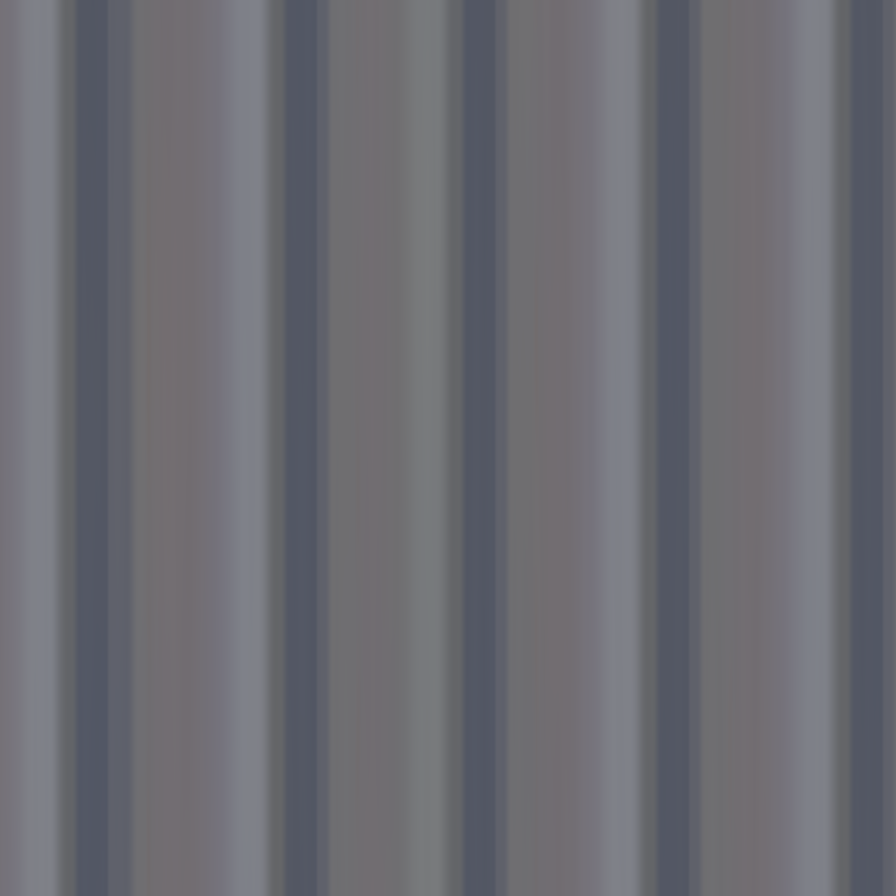
Reproduce this texture procedurally as a Shadertoy shader.

```glsl
// Corrugated grey metal: five dark vertical grooves separate rounded ridges.
// Each ridge is shaded by its distance from the grooves on its two sides,
// then given faint vertical streaks and a rust line by stretched noise.

const float PITCH = 0.2162;
const float FIRST_GROOVE = 0.103;
const float GROOVE_HALF_WIDTH = 0.0175;

const vec3 GROOVE    = vec3(0.325, 0.342, 0.392);
const vec3 SHOULDER  = vec3(0.372, 0.380, 0.418);
const vec3 FLANK     = vec3(0.390, 0.396, 0.408);
const vec3 BODY      = vec3(0.435, 0.432, 0.442);
const vec3 WARM      = vec3(0.446, 0.427, 0.444);
const vec3 VIOLET    = vec3(0.462, 0.453, 0.488);
const vec3 HIGHLIGHT = vec3(0.496, 0.504, 0.533);
const vec3 DULL_SHINE = vec3(0.468, 0.477, 0.486);
const vec3 RUST      = vec3(0.450, 0.405, 0.395);

vec2 randomGradient(vec2 cell) {
    float h = fract(sin(dot(cell, vec2(127.1, 311.7))) * 43758.5);
    return vec2(cos(6.2832 * h), sin(6.2832 * h));
}

// Gradient noise, roughly -0.7 to 0.7
float gradientNoise(vec2 p) {
    vec2 cell = floor(p);
    vec2 f = fract(p);
    vec2 u = f * f * f * (f * (f * 6.0 - 15.0) + 10.0);
    vec2 o = vec2(0.0, 1.0);
    float a = dot(randomGradient(cell), f);
    float b = dot(randomGradient(cell + o.yx), f - o.yx);
    float c = dot(randomGradient(cell + o.xy), f - o.xy);
    float d = dot(randomGradient(cell + o.yy), f - o.yy);
    return mix(mix(a, b, u.x), mix(c, d, u.x), u.y);
}

// Even spacing, with the second groove pushed slightly right
float grooveCentre(float index) {
    return FIRST_GROOVE + PITCH * index + 0.017 * max(0.0, 1.0 - abs(index - 1.0));
}

// Soft step centred on an edge
float softStep(float edge, float blur, float x) {
    return smoothstep(edge - blur, edge + blur, x);
}

// Colour across one ridge: fromLeft and toRight are distances to groove centres
vec3 ridgeColour(float fromLeft, float toRight) {
    float width = fromLeft + toRight;
    float gloss = smoothstep(0.199, 0.215, width);
    float shoulderEnd = 0.031 + 0.014 * smoothstep(0.217, 0.233, width);

    // Body warms up, turns violet, then catches the light
    vec3 colour = mix(BODY, WARM, softStep(0.066, 0.018, fromLeft));
    colour = mix(colour, mix(BODY, VIOLET, gloss), 1.0 - softStep(0.104, 0.022, toRight));
    colour = mix(colour, mix(DULL_SHINE, HIGHLIGHT, gloss), 1.0 - softStep(0.079, 0.014, toRight));

    // Fall into the right groove
    colour = mix(colour, FLANK, 1.0 - softStep(0.038, 0.010, toRight));
    colour = mix(colour, GROOVE, 1.0 - softStep(GROOVE_HALF_WIDTH + 0.001, 0.005, toRight));

    // Stepped rise out of the left groove
    colour = mix(SHOULDER, colour, softStep(shoulderEnd, 0.15 * shoulderEnd, fromLeft));
    return mix(GROOVE, colour, softStep(GROOVE_HALF_WIDTH, 0.002, fromLeft));
}

// Thin broken line that wanders slightly down the ridge
float rustLine(vec2 uv, float fromLeft, float index) {
    float wander = 0.002 * gradientNoise(vec2(index * 7.3, uv.y * 5.0));
    float line = 1.0 - smoothstep(0.0, 0.004, abs(fromLeft - 0.063 - wander));
    float patches = smoothstep(-0.25, 0.45, gradientNoise(vec2(index * 3.7 + 0.4, uv.y * 4.0)));
    return line * patches;
}

void mainImage(out vec4 fragColor, in vec2 fragCoord) {
    vec2 uv = fragCoord / iResolution.xy;

    // Last groove at or left of this point
    float index = -1.0;
    for (int i = 0; i < 5; i++) {
        index += step(grooveCentre(float(i)), uv.x);
    }
    float fromLeft = uv.x - grooveCentre(index);
    float toRight = grooveCentre(index + 1.0) - uv.x;
    vec3 colour = ridgeColour(fromLeft, toRight);

    // Wear: rust, fine streaks and slow drift of tint
    colour = mix(colour, RUST, 0.35 * rustLine(uv, fromLeft, index));
    float streak = gradientNoise(vec2(uv.x * 110.0, uv.y * 1.5));
    float drift = gradientNoise(vec2(uv.x * 14.0, uv.y * 2.5) + 31.0);
    colour += 0.007 * streak;
    colour += 0.010 * drift * vec3(0.6, 0.2, -0.6);

    fragColor = vec4(colour, 1.0);
}
```
